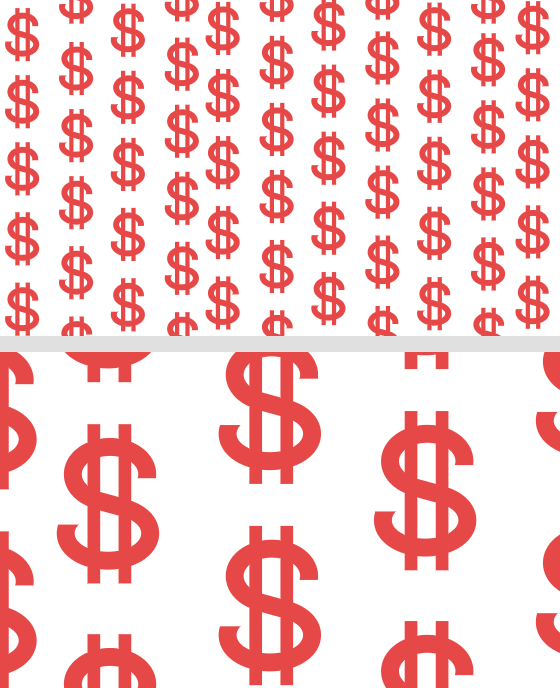
Top, the full canvas; bottom, a detail of the centre.
Give the GLSL for this pattern, as a WebGL 1 fragment shader.

```glsl
precision highp float;
// Eleven staggered columns of red currency signs on white.
// Each sign is a distance field: two elliptical hooks joined by a slanted
// spine, plus a pair of upright bars. Columns and rows drift by formula.

uniform vec2 u_resolution;

const float SHEET_WIDTH = 768.0;  // layout units across the canvas
const int COLUMNS = 11;
const int ROWS = 6;
const vec3 PAPER = vec3(1.0);
const vec3 RED = vec3(0.90, 0.28, 0.28);

// Approximate signed distance to an ellipse centred on the origin
float ellipseDistance(vec2 p, vec2 radii) {
  float f = max(length(p / radii), 1e-3);
  float slope = max(length(p / (radii * radii)), 1e-4);
  return f * (f - 1.0) / slope;
}

float segmentDistance(vec2 p, vec2 a, vec2 b) {
  vec2 ab = b - a;
  float t = clamp(dot(p - a, ab) / dot(ab, ab), 0.0, 1.0);
  return length(p - a - ab * t);
}

float boxDistance(vec2 p, vec2 halfSize) {
  vec2 q = abs(p) - halfSize;
  return length(max(q, 0.0)) + min(max(q.x, q.y), 0.0);
}

// Elliptical stroke, opened to the right of and below the corner
float hookDistance(vec2 p, vec2 centre, vec2 radii, vec2 corner, float halfStroke) {
  float ring = abs(ellipseDistance(p - centre, radii)) - halfStroke;
  float opening = min(p.x - corner.x, corner.y - p.y);
  return max(ring, opening);
}

float signDistance(vec2 p) {
  float halfStroke = 4.1;
  float upper = hookDistance(p, vec2(0.3, 13.5), vec2(17.0, 12.5),
                             vec2(-6.5, 11.7), halfStroke);
  // The lower hook is the same form turned half way round
  float lower = hookDistance(-p, vec2(0.65, 13.5), vec2(19.3, 12.5),
                             vec2(-8.1, 9.5), halfStroke);
  float spine = segmentDistance(p, vec2(-6.5, 1.8), vec2(8.1, -2.2)) - halfStroke;
  float bars = boxDistance(vec2(abs(p.x) - 7.1, p.y), vec2(2.9, 36.4));
  return min(min(upper, lower), min(spine, bars));
}

// Horizontal centre of a column; the spacing tightens at two seams
float columnX(float i, float odd) {
  return 31.0 + 72.5 * i + 1.5 * odd - 15.0 * step(4.0, i) - 10.0 * step(10.0, i);
}

// Depth of the first full sign; odd columns start half a row lower
float columnTop(float i, float odd) {
  float seams = 3.5 * step(4.0, i) + 13.0 * step(8.0, i)
              - 4.5 * step(9.0, i) + 8.5 * step(10.0, i);
  return 47.5 - 3.0 * i + 49.5 * odd + seams;
}

// Depth of a row below the first; row -1 is the one cut by the top edge
float rowOffset(float row, float i) {
  float below = 92.0 * row + 4.0 * step(3.0, row) + 4.5 * step(4.0, row);
  float above = -98.0 + 1.5 * (i - 1.0);
  return row < 0.0 ? above : below;
}

void main() {
  float unitsPerPixel = SHEET_WIDTH / u_resolution.x;
  // Depth is measured downward from the top edge
  vec2 sheet = vec2(gl_FragCoord.x, u_resolution.y - gl_FragCoord.y) * unitsPerPixel;

  float d = 1e3;
  for (int c = 0; c < COLUMNS; c++) {
    float i = float(c);
    float odd = mod(i, 2.0);
    float x = sheet.x - columnX(i, odd);
    float top = columnTop(i, odd);
    for (int r = 0; r < ROWS; r++) {
      float y = top + rowOffset(float(r) - 1.0, i) - sheet.y;
      d = min(d, signDistance(vec2(x, y)));
    }
  }

  float ink = clamp(0.5 - d / unitsPerPixel, 0.0, 1.0);
  gl_FragColor = vec4(mix(PAPER, RED, ink), 1.0);
}
```
